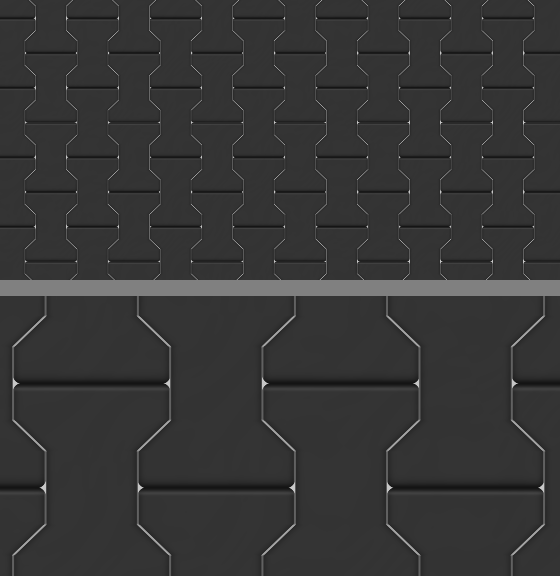
Top, the full canvas; bottom, a detail of the centre.
Write a WebGL 2 fragment shader that draws this pattern.

```glsl
#version 300 es
precision highp float;
uniform vec2 u_resolution;
out vec4 outColor;

// Band coverage with edges softened over one pixel
float band(float dist, float halfWidth, float pixel) {
    return 1.0 - smoothstep(halfWidth - 0.5 * pixel, halfWidth + 0.5 * pixel, abs(dist));
}

// Bell-shaped falloff for soft shading
float soft(float dist, float width) {
    return exp(-dist * dist / (width * width));
}

// Faint rising streaks from warped sines
float mottle(vec2 p) {
    p += 0.1 * sin(p.yx * vec2(7.0, 9.0));
    return sin(p.x * 15.0 - p.y * 17.0) * sin(p.x * 4.0 + p.y * 5.0)
         + 0.6 * sin(p.x * 43.0 - p.y * 39.0) * sin(p.x * 11.0 + p.y * 13.0);
}

void main() {
    // One unit is the height of one paver
    float pixel = 4.03 / u_resolution.y;
    vec2 p = gl_FragCoord.xy * pixel;

    // Zigzag side joints, mirrored on every other column
    float columnPitch = 0.598;
    float joint = floor((p.x - 0.4355) / columnPitch + 0.5);
    float mirror = 1.0 - 2.0 * mod(joint, 2.0);
    float phase = abs(fract(p.y - 0.267) - 0.5);
    float bend = clamp((0.25 - phase) * 1.04, -0.0777, 0.0777);
    float diagonal = 1.0 - smoothstep(0.068, 0.081, abs(phase - 0.25));
    float side = p.x - 0.4355 - joint * columnPitch - mirror * bend;
    float column = joint + step(0.0, side);
    side *= mix(1.0, 0.707, diagonal);

    // Bed joints, shifted by half a paver between columns
    float bed = fract(p.y - 0.267 + 0.5 * mod(column, 2.0)) - 0.5;

    // Paver face with slight wear
    float tone = 0.202 + 0.002 * mottle(p);

    // Soft shadows beside the joints and a lit edge below each bed joint
    tone -= 0.045 * soft(side, 0.022);
    tone -= 0.055 * soft(max(bed, 0.0), 0.034) * step(0.0, bed);
    tone += 0.06 * soft(bed + 0.026, 0.009);

    // Dark bed joint and light side joint
    tone = mix(tone, 0.08, soft(bed, 0.0145));
    tone = mix(tone, mix(0.38, 0.64, diagonal), band(side, 0.0048, pixel));

    // Light gap between rounded corners
    float radius = 0.048;
    vec2 inset = max(radius - abs(vec2(side, bed)), 0.0);
    float gap = smoothstep(-0.5 * pixel, 0.5 * pixel, length(inset) - radius - 0.004);
    tone = mix(tone, 0.78, gap);

    outColor = vec4(vec3(tone), 1.0);
}
```
